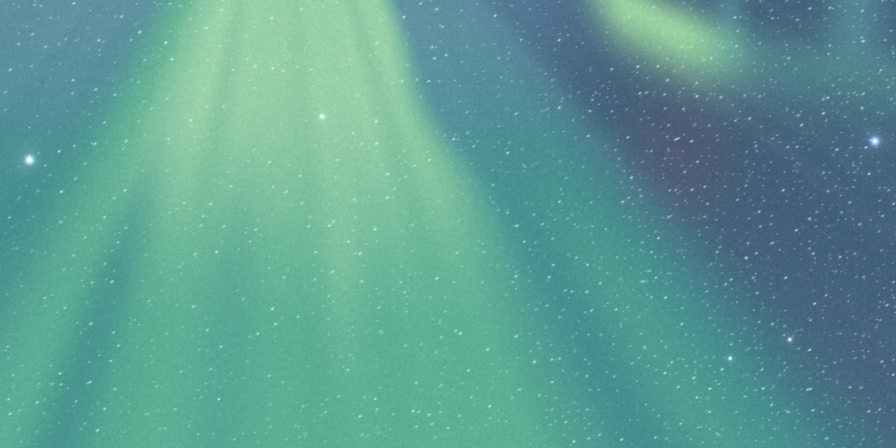
Give the GLSL for this texture, as a WebGL 1 fragment shader.

```glsl
precision highp float;
// Green aurora rays fanning down from above the frame over a starry dusk sky.
// Rays are soft bands of a fan coordinate around a hidden apex; a curved curtain
// glows at upper right, and stars are jittered hash-grid points.

uniform vec2 u_resolution;

#define APEX vec2(0.63, 1.53)
#define TEAL vec3(0.275, 0.56, 0.57)
#define HAZE vec3(0.38, 0.57, 0.64)
#define GREEN vec3(0.36, 0.685, 0.58)
#define GLOW vec3(0.59, 0.81, 0.655)
#define NIGHT vec3(0.265, 0.385, 0.485)
#define STREAK vec3(0.26, 0.56, 0.56)
#define GRAIN 0.035
#define STAR_SIZE 0.0026

float hash(vec2 p) {
  vec3 q = fract(vec3(p.xyx) * 0.1031);
  q += dot(q, q.yzx + 33.33);
  return fract((q.x + q.y) * q.z);
}

float noise(vec2 p) {
  vec2 i = floor(p);
  vec2 w = fract(p);
  w = w * w * (3.0 - 2.0 * w);
  return mix(mix(hash(i), hash(i + vec2(1.0, 0.0)), w.x),
             mix(hash(i + vec2(0.0, 1.0)), hash(i + 1.0), w.x), w.y);
}

float bell(float x, float center, float width) {
  float d = (x - center) / width;
  return exp(-d * d);
}

float fall(float a, float b, float x) {
  return 1.0 - smoothstep(a, b, x);
}

// One jittered star per grid cell, slightly stretched along a diagonal.
float starLayer(vec2 p, float cells, float chance, float size) {
  vec2 g = p * cells;
  vec2 id = floor(g);
  float pick = hash(id + cells * 3.1);
  vec2 jitter = 0.2 + 0.6 * vec2(hash(id + 17.3), hash(id + 51.7));
  vec2 d = (g - id - jitter) / cells;
  d = vec2(d.x + d.y * 0.6, d.y - d.x * 0.6) * vec2(0.65, 1.0);
  float power = 0.25 + 0.75 * pow(hash(id + 83.1), 2.0);
  return step(pick, chance) * power * exp(-dot(d, d) / (size * size));
}

// Bright star with a compact core and a wide faint halo.
vec3 brightStar(vec2 p, vec2 center, float size, vec3 tint) {
  float r = length(p - center) / size;
  return tint * (0.75 * exp(-r * r) + 0.28 * exp(-r * 0.65));
}

vec3 aurora(vec2 p) {
  float f = (p.x - APEX.x) / (APEX.y - p.y);
  float low = fall(0.35, 0.75, p.y);
  float rays = noise(vec2(f * 17.0 + 4.0, p.y * 1.3)) - 0.5;

  // Background: teal below, pale haze above, night on the right.
  vec3 col = mix(TEAL, HAZE, smoothstep(0.5, 1.05, p.y));
  vec3 night = mix(NIGHT, vec3(0.33, 0.47, 0.58),
                   smoothstep(0.7, 1.0, p.y) * fall(1.15, 1.5, p.x));
  col = mix(col, night, smoothstep(0.70, 0.97, f));
  col += vec3(0.05, -0.02, -0.01) * bell(p.x, 1.52, 0.13) * bell(p.y, 0.66, 0.16);

  // Outer green band beside the main fan.
  col = mix(col, GREEN, 0.42 * bell(f, 0.64, 0.085) * low);

  // Main fan with a pinched right edge.
  float edge = 0.44 - 0.05 * bell(p.y, 0.77, 0.13);
  float soft = mix(0.10, 0.06, smoothstep(0.4, 1.0, p.y));
  float right = fall(edge - soft, edge + soft, f);
  col = mix(col, GREEN, smoothstep(-0.62, -0.38, f) * right);

  // Luminous upper core and the ray hanging below it.
  float core = smoothstep(-0.53, -0.22, f) * right * smoothstep(0.22, 0.85, p.y);
  col = mix(col, GLOW, core * (0.92 + 0.25 * rays));
  float ray = bell(p.x, 0.765, 0.055) * bell(p.y, 0.46, 0.22) * right;
  col = mix(col, GLOW, 0.34 * ray);

  // Dark gaps between rays.
  float gaps = 0.75 * bell(f, -0.325, 0.055) + 0.28 * bell(f, -0.10, 0.05)
             + 0.45 * bell(f, 0.51, 0.05);
  col = mix(col, STREAK, gaps * low);
  return col + rays * 0.022;
}

// Curved curtain descending toward the right edge.
vec3 curtain(vec3 col, vec2 p) {
  float crest = 1.0 - 0.2 * (1.0 - exp(-(p.x - 1.38) * 3.2));
  float d = p.y - crest;
  float band = bell(d, 0.0, d > 0.0 ? 0.065 : 0.10);
  float strength = mix(0.36, 0.95, fall(1.52, 1.74, p.x)) * smoothstep(1.25, 1.40, p.x);
  vec3 tint = mix(vec3(0.61, 0.84, 0.635), vec3(0.40, 0.72, 0.65),
                  smoothstep(1.5, 1.75, p.x));
  float veil = bell(p.x, 1.91, 0.07) + 0.7 * bell(p.x, 1.63, 0.035);
  col = mix(col, vec3(0.37, 0.60, 0.65), 0.65 * veil * smoothstep(0.80, 0.95, p.y));
  return mix(col, tint, band * strength);
}

void main() {
  vec2 p = gl_FragCoord.xy / u_resolution.y;
  vec3 col = curtain(aurora(p), p);

  // Scattered stars, denser over the night side.
  float side = smoothstep(0.9, 1.7, p.x);
  float stars = starLayer(p, 17.0, 0.38, STAR_SIZE * 1.15)
              + starLayer(p + 3.7, 34.0, 0.20 + 0.22 * side, STAR_SIZE)
              + 0.55 * starLayer(p + 8.1, 58.0, 0.20 + 0.25 * side, STAR_SIZE * 0.8);
  col = mix(col, vec3(0.86, 0.97, 0.95), min(stars, 1.0) * 0.85);

  col += brightStar(p, vec2(0.066, 0.643), 0.0085, vec3(0.75, 0.62, 0.58));
  col += brightStar(p, vec2(1.953, 0.685), 0.0085, vec3(0.60, 0.65, 0.85));
  col += brightStar(p, vec2(1.763, 0.242), 0.0040, vec3(0.75, 0.62, 0.62));
  col += brightStar(p, vec2(1.630, 0.200), 0.0035, vec3(0.65));
  col += brightStar(p, vec2(0.719, 0.740), 0.0045, vec3(0.35, 0.42, 0.42));

  col += (noise(p * 256.0) - 0.5) * GRAIN;
  gl_FragColor = vec4(clamp(col, 0.0, 1.0), 1.0);
}
```
